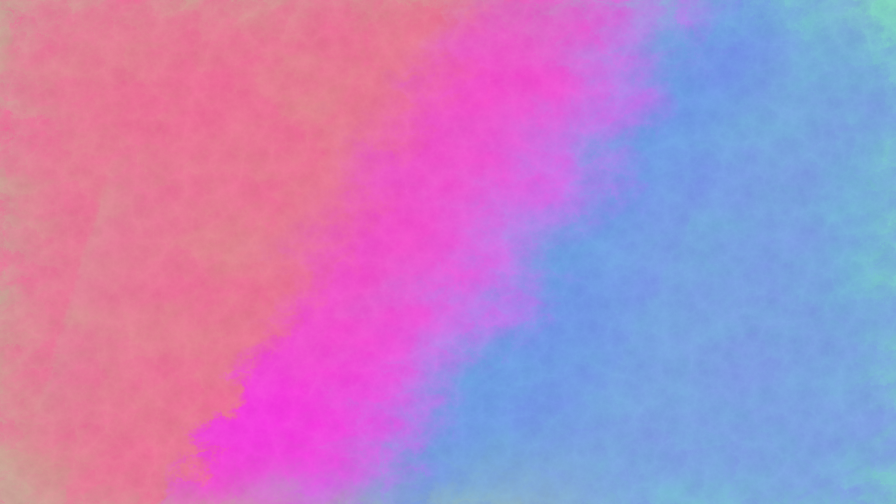
A Shadertoy shader for this background:

```glsl
// A watercolour wash: salmon on the left, a leaning magenta-violet band, blue on the right.
// Slanted borders are roughened by layered cellular noise and blended as soft ramps;
// uneven pale tints bleed in from the rim, over overlapping washes, creases and fine grain.

const vec3 SALMON   = vec3(0.915, 0.45, 0.585);
const vec3 APRICOT  = vec3(0.885, 0.505, 0.56);
const vec3 ROSE     = vec3(0.935, 0.32, 0.79);
const vec3 MAGENTA  = vec3(0.96, 0.22, 0.88);
const vec3 ORCHID   = vec3(0.89, 0.38, 0.86);
const vec3 VIOLET   = vec3(0.75, 0.48, 0.92);
const vec3 BLUE     = vec3(0.445, 0.605, 0.90);
const vec3 SKY      = vec3(0.485, 0.635, 0.885);
const vec3 TEAL     = vec3(0.45, 0.675, 0.85);
const vec3 RIM_WARM = vec3(0.79, 0.65, 0.60);
const vec3 RIM_COOL = vec3(0.49, 0.76, 0.81);
const vec3 MINT     = vec3(0.52, 0.88, 0.74);

const float EDGE_ROUGHNESS = 0.085;
const float GRAIN_STRENGTH = 0.055;
const float BLOTCH_STRENGTH = 0.08;
const float WASH_STRENGTH = 0.045;

vec2 hash2(vec2 p) {
    vec3 h = fract(p.xyx * vec3(0.1031, 0.1030, 0.0973));
    h += dot(h, h.yzx + 33.33);
    return fract((h.xx + h.yz) * h.zy);
}

// x: distance to the nearest scattered point, y: flat tone of its cell; both centred near zero.
vec2 cellular(vec2 p) {
    vec2 cell = floor(p), local = fract(p);
    float nearest = 4.0, second = 4.0, tone = 0.0;
    for (int j = -1; j <= 1; j++)
        for (int i = -1; i <= 1; i++) {
            vec2 offset = vec2(i, j);
            vec2 point = hash2(cell + offset);
            float d = length(offset + point - local);
            if (d < nearest) {
                second = nearest;
                nearest = d;
                tone = hash2(cell + offset + 17.0).x - 0.5;
            } else second = min(second, d);
        }
    return vec2(nearest - 0.45, tone * smoothstep(0.0, 0.12, second - nearest));
}

vec2 layeredCells(vec2 p, float decay) {
    vec2 sum = vec2(0.0);
    float weight = 0.5;
    for (int i = 0; i < 5; i++) {
        sum += weight * cellular(p);
        p = mat2(1.6, 1.2, -1.2, 1.6) * p + 7.3;
        weight *= decay;
    }
    return sum;
}

// Slow drifting tone made of crossed sines.
float layeredSines(vec2 p) {
    return (sin(p.x * 5.0 + 2.0 * sin(p.y * 4.0)) + sin(p.y * 9.0 - p.x * 3.0)
          + 0.6 * sin(p.x * 13.0 + p.y * 7.0)) / 2.6;
}

float softSpot(vec2 p, vec2 centre, vec2 radius) {
    vec2 d = (p - centre) / radius;
    return exp(-dot(d, d));
}

// One-sided pale fold: crisp at the line, fading to its right.
float crease(vec2 p, vec2 middle, float slope, float halfHeight) {
    float side = p.x - middle.x - slope * (p.y - middle.y);
    float span = 1.0 - smoothstep(0.4, 1.0, abs(p.y - middle.y) / halfHeight);
    return smoothstep(-0.004, 0.006, side) * exp(-max(side, 0.0) * 14.0) * span;
}

void mainImage(out vec4 fragColor, in vec2 fragCoord) {
    vec2 uv = fragCoord / iResolution.xy;
    vec2 paper = fragCoord / iResolution.y;
    float blotch = layeredCells(paper * vec2(5.0, 8.0), 0.5).x;
    vec2 grain = layeredCells(paper * 20.0 + 3.7, 0.7);
    float wash = layeredCells(paper * vec2(6.0, 9.0) + 0.4 * blotch + 0.2 * grain.x + 9.1, 0.7).y;
    float drift = layeredSines(paper);
    vec2 p = uv + EDGE_ROUGHNESS * vec2(blotch + 0.25 * wash, 0.4 * grain.x);

    // Position across the leaning band: 0 at its left border, 1 at its right.
    float left = 0.185 + 0.34 * p.y;
    float right = 0.40 + 0.50 * p.y - 0.13 * p.y * p.y;
    float across = (p.x - left) / (right - left);

    // Warm and cool fields.
    float apricot = 0.7 * smoothstep(-0.75, -0.1, across) * smoothstep(0.1, 0.5, p.y);
    vec3 warm = mix(SALMON, APRICOT, clamp(apricot + 0.25 * drift + 0.5 * wash, 0.0, 1.0));
    vec3 cool = mix(BLUE, SKY, smoothstep(1.2, 2.0, across + 0.3 * drift));
    cool = mix(cool, TEAL, 0.75 * smoothstep(0.78, 1.0, p.x) * smoothstep(0.1, 0.45, p.y));

    // Band ramp, deepest at its foot.
    vec3 band = mix(ROSE, ORCHID, smoothstep(0.25, 0.65, across));
    band = mix(band, VIOLET, smoothstep(0.5, 0.92, across + 0.15 * wash));
    band = mix(band, MAGENTA, 0.95 * softSpot(p, vec2(0.30, 0.14), vec2(0.11, 0.16)));
    band = mix(band, ROSE, 0.6 * softSpot(p, vec2(0.58, 0.90), vec2(0.08, 0.12)));
    band = mix(band, VIOLET, 0.7 * softSpot(p, vec2(0.36, 0.0), vec2(0.08, 0.06)));
    float softness = mix(0.07, 0.27, smoothstep(0.15, 0.55, p.y));
    vec3 color = mix(warm, band, smoothstep(-softness, softness, across + 0.2 * wash));
    color = mix(color, cool, smoothstep(0.78, 1.2, across + 0.1 * wash));

    // Uneven pale tints bleeding in from the rim.
    vec2 rim = max(min(p, 1.0 - p), 0.0);
    float coolSide = smoothstep(0.5, 0.72, uv.x);
    float bleed = 0.72 * exp(-rim.x * mix(19.0, 38.0, coolSide)) + 0.4 * exp(-rim.y * 20.0);
    bleed = clamp(bleed * (0.85 + 1.0 * blotch + 1.3 * wash), 0.0, 0.9);
    color = mix(color, mix(RIM_WARM, RIM_COOL, coolSide), bleed);
    color = mix(color, MINT, 0.75 * softSpot(p, vec2(1.0), vec2(0.08, 0.07)));
    color = mix(color, RIM_COOL, 0.4 * softSpot(p, vec2(0.53, 0.0), vec2(0.11, 0.08)));

    // Creases, overlapping washes, blotches and grain.
    vec2 bent = uv + 0.012 * vec2(blotch + grain.x);
    float folds = crease(bent, vec2(0.08, 0.42), 0.17, 0.34) + crease(bent, vec2(0.73, 0.42), 0.29, 0.28);
    color = mix(color, mix(RIM_WARM, TEAL, coolSide), 0.3 * folds);
    color += (BLOTCH_STRENGTH * blotch + WASH_STRENGTH * wash) * vec3(-0.4, 0.9, -0.3);
    color += GRAIN_STRENGTH * (grain.x + 0.5 * grain.y) * vec3(0.7, 1.0, 0.7);
    fragColor = vec4(clamp(color, 0.0, 1.0), 1.0);
}
```
